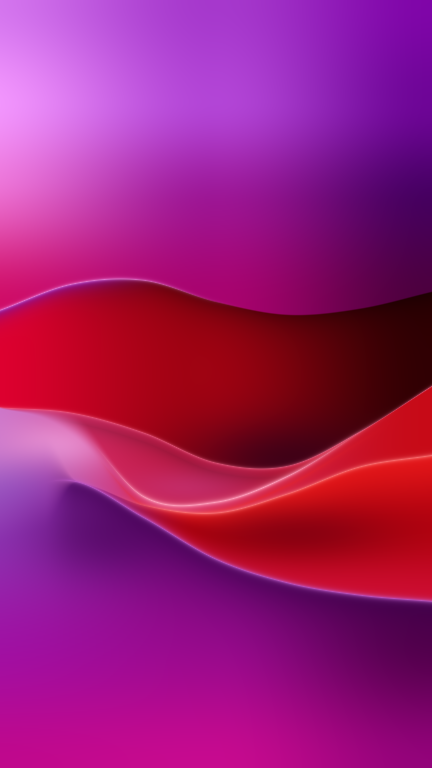
Write a Shadertoy shader that draws this background.

```glsl
// Silky red and lilac folds sweeping across a violet to magenta gradient.

// Smooth curve through seven evenly spaced heights.
float ridge(float x, float h[7]) {
    float s = clamp(x, 0.0, 0.9999) * 6.0;
    int i = int(s);
    float t = s - float(i);
    float b = h[i], c = h[i + 1];
    float a = i > 0 ? h[max(i - 1, 0)] : 2.0 * b - c;
    float d = i < 5 ? h[min(i + 2, 6)] : 2.0 * c - b;
    return b + 0.5 * t * (c - a + t * (2.0 * a - 5.0 * b + 4.0 * c - d
             + t * (3.0 * (b - c) + d - a)));
}

// Three-stop gradient with its middle stop at m.
vec3 ramp(vec3 a, vec3 b, vec3 c, float m, float t) {
    return t < m ? mix(a, b, smoothstep(-0.15 * m, m, t))
                 : mix(b, c, smoothstep(m, 1.0, t));
}

// Coverage below an edge; depth is positive inside the fold.
float below(float depth, float soft) {
    return smoothstep(-soft, soft, depth);
}

// Thin highlight that fades away from an edge.
float rim(float depth, float width) {
    return exp(-abs(depth) / width);
}

// Round soft glow.
float glow(vec2 p, vec2 center, vec2 size) {
    vec2 q = (p - center) / size;
    return exp(-dot(q, q));
}

// Violet haze behind the folds.
vec3 sky(vec2 p) {
    vec3 top = ramp(vec3(.84, .47, .94), vec3(.65, .22, .80), vec3(.50, .02, .66), .5, p.x);
    vec3 high = ramp(vec3(.96, .60, 1.0), vec3(.70, .27, .84), vec3(.43, .02, .59), .5, p.x);
    vec3 mid = ramp(vec3(.94, .46, .84), vec3(.61, .09, .59), vec3(.27, .0, .38), .5, p.x);
    vec3 low = ramp(vec3(.82, .05, .40), vec3(.66, .01, .43), vec3(.30, .0, .24), .5, p.x);
    vec3 col = mix(low, mid, smoothstep(.60, .77, p.y));
    col = mix(col, high, smoothstep(.73, .87, p.y));
    return mix(col, top, smoothstep(.86, 1.0, p.y));
}

// Purple floor under the folds.
vec3 ground(vec2 p) {
    vec3 high = ramp(vec3(.55, .22, .71), vec3(.47, .05, .50), vec3(.30, .01, .26), .45, p.x);
    vec3 mid = ramp(vec3(.63, .06, .64), vec3(.61, .04, .56), vec3(.34, .0, .30), .5, p.x);
    vec3 low = ramp(vec3(.75, .03, .55), vec3(.78, .04, .56), vec3(.58, .01, .48), .5, p.x);
    vec3 col = mix(low, mid, smoothstep(0.0, .17, p.y));
    return mix(col, high, smoothstep(.13, .34, p.y));
}

// Deep red hollow behind the front folds.
vec3 hollow(vec2 p, float depth) {
    vec3 col = ramp(vec3(.88, .0, .19), vec3(.63, .01, .07), vec3(.19, .0, .01), .47, p.x);
    col *= 1.0 - .4 * rim(depth, .025) * smoothstep(.05, .3, p.x);
    return mix(col, vec3(.17, .0, .10), .75 * glow(p, vec2(.66, .40), vec2(.24, .055)));
}

// Translucent inner fold, pink on the left and red on the right.
vec3 innerFold(vec2 p, float depth) {
    vec3 col = ramp(vec3(.90, .22, .50), vec3(.76, .10, .27), vec3(.86, .07, .12), .48, p.x);
    col = mix(col, vec3(.78, .20, .46), .7 * glow(p, vec2(.44, .365), vec2(.15, .025)));
    return col * (1.0 - .18 * rim(depth - .012, .015));
}

// Pale sheet that turns into a red ribbon.
vec3 paleSheet(vec2 p) {
    vec3 col = ramp(vec3(.80, .47, .80), vec3(.82, .20, .46), vec3(.78, .04, .09), .35, p.x);
    col = mix(col, vec3(.94, .62, .86), .75 * glow(p, vec2(.14, .42), vec2(.13, .035)));
    return mix(col, vec3(.58, .38, .78), .7 * glow(p, vec2(.02, .355), vec2(.16, .045)));
}

// Broad glossy fold in front.
vec3 frontFold(vec2 p, float t) {
    vec3 col = ramp(vec3(.90, .09, .10), vec3(.71, .01, .06), vec3(.80, .05, .19), .48, t);
    col = mix(col, vec3(.45, .0, .07), .65 * glow(p, vec2(.69, .305), vec2(.22, .035)));
    return mix(vec3(.62, .12, .45), col, smoothstep(.22, .46, p.x));
}

void mainImage(out vec4 fragColor, in vec2 fragCoord) {
    vec2 p = fragCoord / iResolution.xy;
    float px = 1.0 / iResolution.y;

    // Depth below each crest, from back to front.
    float back = ridge(p.x, float[7](.596, .630, .635, .607, .590, .598, .620)) - p.y;
    float inner = ridge(p.x, float[7](.469, .462, .436, .397, .393, .4375, .497)) - p.y;
    float pale = ridge(p.x, float[7](.469, .448, .353, .346, .380, .4365, .496)) - p.y;
    float front = ridge(p.x, float[7](.355, .373, .342, .332, .357, .392, .407)) - p.y;
    float base = ridge(p.x, float[7](.355, .374, .326, .272, .241, .225, .217)) - p.y;

    // Back wave with a violet lip.
    vec3 col = mix(sky(p), hollow(p, back), below(back, px));
    float lip = smoothstep(.40, .18, p.x) * below(back, px);
    col = mix(col, vec3(.52, .06, .60), lip * rim(back, .010));
    col = mix(col, vec3(.95, .55, .90), .8 * smoothstep(.60, .25, p.x) * rim(back, .0016));

    // Inner fold and the pale sheet over it.
    col = mix(col, innerFold(p, inner), below(inner, px));
    col = mix(col, vec3(.95, .40, .55), .7 * rim(inner, .0016));
    float softness = px + .016 * glow(p, vec2(.19, .44), vec2(.09, .2));
    col = mix(col, paleSheet(p), below(pale, softness));
    float shine = smoothstep(.20, .36, p.x) * smoothstep(.95, .60, p.x);
    col = mix(col, vec3(1.0, .66, .78), shine * rim(pale, .0028));
    col = mix(col, vec3(.92, .14, .14), .6 * shine * rim(pale - .012, .006));

    // Front fold, lit along its crest.
    float span = clamp(front / max(front - base, .001), 0.0, 1.0);
    span = clamp(front / max(abs(base - front), .001 + abs(front - base)), 0.0, 1.0);
    col = mix(col, frontFold(p, span), below(front, px) * smoothstep(.17, .25, p.x));
    col = mix(col, vec3(1.0, .50, .50), .8 * smoothstep(.24, .42, p.x) * rim(front, .0022));

    // Floor, its contact shadow and the lilac hem.
    float hem = smoothstep(.10, .18, p.x);
    vec3 floorCol = ground(p);
    floorCol = mix(floorCol, vec3(.22, .0, .29), .75 * hem * rim(base, .045));
    floorCol = mix(floorCol, vec3(.27, .01, .34), .5 * glow(p, vec2(.24, .30), vec2(.15, .05)));
    col = mix(col, floorCol, below(base, mix(.065, px, hem)));
    col = mix(col, vec3(.76, .36, .80), .85 * hem * rim(base, .0028));

    fragColor = vec4(clamp(col, 0.0, 1.0), 1.0);
}
```
